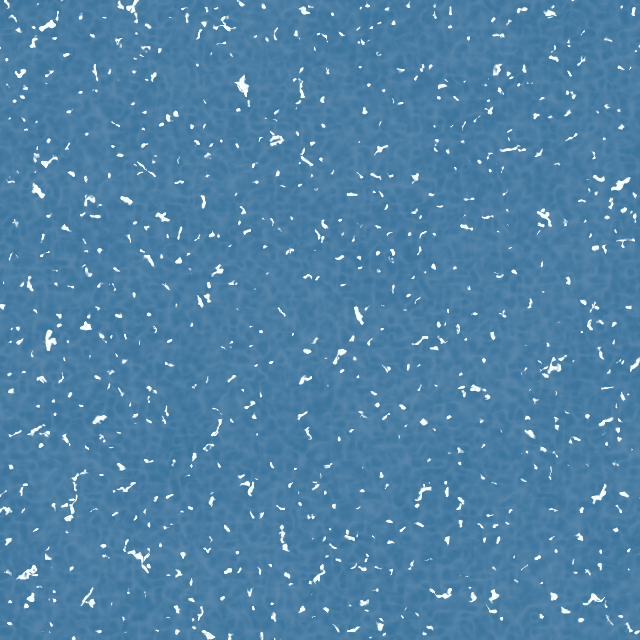
Give the GLSL for this texture, as a Shadertoy shader.

```glsl
// Torn white flecks scattered over a softly mottled blue ground.
// Flecks are short branched strokes on jittered grids, bent and frayed by
// noise; the ground blends cellular distance with thin noise veins.

vec2 hash2(vec2 p) {
    vec2 q = vec2(dot(p, vec2(127.1, 311.7)), dot(p, vec2(269.5, 183.3)));
    return fract(sin(q) * 43758.5453);
}

float noise(vec2 p) {
    vec2 i = floor(p), f = fract(p);
    f = f * f * (3.0 - 2.0 * f);
    float low = mix(hash2(i).x, hash2(i + vec2(1, 0)).x, f.x);
    float high = mix(hash2(i + vec2(0, 1)).x, hash2(i + vec2(1, 1)).x, f.x);
    return mix(low, high, f.y);
}

float segment(vec2 p, vec2 a, vec2 b) {
    vec2 ab = b - a;
    return length(p - a - ab * clamp(dot(p - a, ab) / dot(ab, ab), 0.0, 1.0));
}

// Distance to the strokes of one grid; reach and radius in canvas units
float flecks(vec2 p, float cells, float density, float reach, float radius) {
    vec2 home = floor(p * cells);
    float d = 1.0;
    for (int y = -1; y <= 1; y++)
    for (int x = -1; x <= 1; x++) {
        vec2 id = home + vec2(x, y);
        vec2 pick = hash2(id + cells);
        if (pick.x > density) continue;
        vec2 size = hash2(id + cells * 2.3 + 17.0);
        vec2 turn = 6.2832 * hash2(id + cells * 3.1 + 41.0);
        vec2 local = p - (id + 0.1 + 0.8 * hash2(id + cells * 1.7 + 5.0)) / cells;
        vec2 along = reach * mix(0.4, 1.5, size.x) * vec2(cos(turn.x), sin(turn.x));
        vec2 spur = reach * mix(0.2, 0.8, pick.y) * vec2(cos(turn.y), sin(turn.y));
        float stroke = segment(local, -along, along);
        stroke = min(stroke, segment(local, vec2(0), spur));
        d = min(d, stroke - radius * mix(0.6, 1.35, size.y));
    }
    return d;
}

// Distance to the nearest jittered cell centre
float cellular(vec2 p) {
    vec2 home = floor(p);
    float d = 2.0;
    for (int y = -1; y <= 1; y++)
    for (int x = -1; x <= 1; x++) {
        vec2 id = home + vec2(x, y);
        d = min(d, length(p - id - hash2(id + 71.0)));
    }
    return d;
}

void mainImage(out vec4 fragColor, in vec2 fragCoord) {
    vec2 p = fragCoord / iResolution.y;
    float pixel = 1.0 / iResolution.y;

    // Mottled ground: dark cells, pale veins, faint broad drift
    vec2 drift = vec2(noise(p * 55.0 + 3.0), noise(p * 55.0 + 29.0)) - 0.5;
    vec2 soft = p + 0.008 * drift;
    float cell = smoothstep(0.05, 0.95, cellular(soft * 72.0));
    float vein = 1.0 - abs(2.0 * noise(soft * 80.0 + 13.0) - 1.0);
    float tone = 0.5 * cell + 0.5 * vein * vein + 0.25 * (noise(p * 14.0) - 0.5);
    vec3 color = mix(vec3(0.235, 0.458, 0.615), vec3(0.350, 0.530, 0.670), tone);

    // Flecks: many specks, fewer shreds, rare long tears
    vec2 bend = vec2(noise(p * 95.0 + 7.0), noise(p * 95.0 + 53.0)) - 0.5;
    vec2 torn = p + 0.009 * bend;
    float d = flecks(torn, 42.0, 0.30, 0.0016, 0.0017);
    d = min(d, flecks(torn, 24.0, 0.42, 0.0047, 0.0019));
    d = min(d, flecks(torn, 11.0, 0.42, 0.0110, 0.0024));
    d += 0.0042 * (noise(p * 210.0 + 19.0) - 0.5);

    float cover = smoothstep(0.8 * pixel, -0.8 * pixel, d);
    color = mix(color, vec3(0.97, 1.0, 1.0), cover);
    fragColor = vec4(color, 1.0);
}
```
